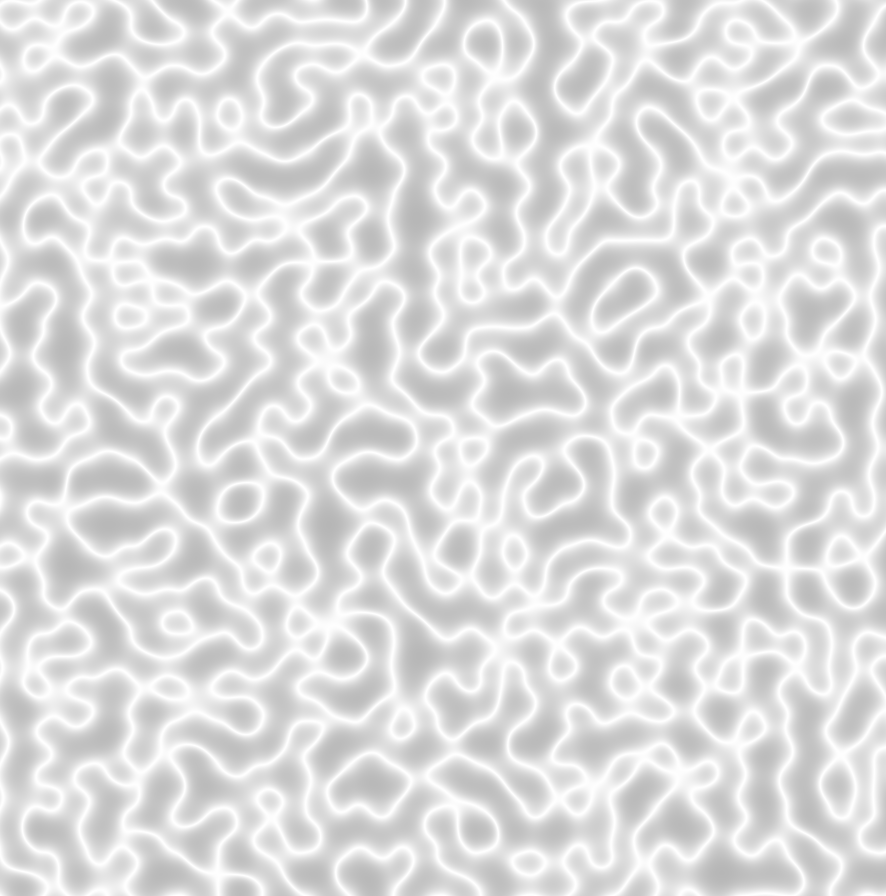
A Shadertoy shader for this texture:

```glsl
// Soft grey blobs parted by a web of thin white veins.
// One octave of gradient noise is folded at zero, so its zero contours
// become bright creases, then a saturating curve shades the blobs.

#define CELLS 20.5          // noise cells along the canvas height
#define NOISE_SPREAD 0.21   // typical deviation of the noise
#define VEIN_SOFTNESS 0.09  // rounding of the crease, in deviations
#define SHADE_RATE 0.88     // how fast grey deepens away from a vein
#define SHADE_DEPTH 0.30    // deepest grey below the vein colour
#define VEIN_COLOR vec3(0.995)
#define SEED vec2(37.0, 71.0)

// Sineless hash: two values in 0..1 per lattice point
vec2 hash22(vec2 p) {
    vec3 q = fract(p.xyx * vec3(0.1031, 0.1030, 0.0973));
    q += dot(q, q.yzx + 33.33);
    return fract((q.xx + q.yz) * q.zy);
}

// Unit gradient of one lattice point, projected on the offset to it
float cornerRamp(vec2 cell, vec2 offset) {
    vec2 gradient = normalize(hash22(cell + SEED) - 0.5 + 1e-4);
    return dot(gradient, offset);
}

// Gradient noise with quintic interpolation
float gradientNoise(vec2 p) {
    vec2 cell = floor(p);
    vec2 f = fract(p);
    vec2 w = f * f * f * (f * (f * 6.0 - 15.0) + 10.0);
    vec2 e = vec2(1.0, 0.0);
    float low = mix(cornerRamp(cell, f),
                    cornerRamp(cell + e.xy, f - e.xy), w.x);
    float high = mix(cornerRamp(cell + e.yx, f - e.yx),
                     cornerRamp(cell + e.xx, f - e.xx), w.x);
    return mix(low, high, w.y);
}

void mainImage(out vec4 fragColor, in vec2 fragCoord) {
    vec2 p = fragCoord / iResolution.y * CELLS;

    // Fold the noise at zero with a slightly rounded crease
    float n = gradientNoise(p) / NOISE_SPREAD;
    float fold = sqrt(n * n + VEIN_SOFTNESS * VEIN_SOFTNESS) - VEIN_SOFTNESS;

    // White veins falling off to flat grey hearts
    float shade = SHADE_DEPTH * (1.0 - exp(-SHADE_RATE * fold));
    fragColor = vec4(VEIN_COLOR - shade, 1.0);
}
```
